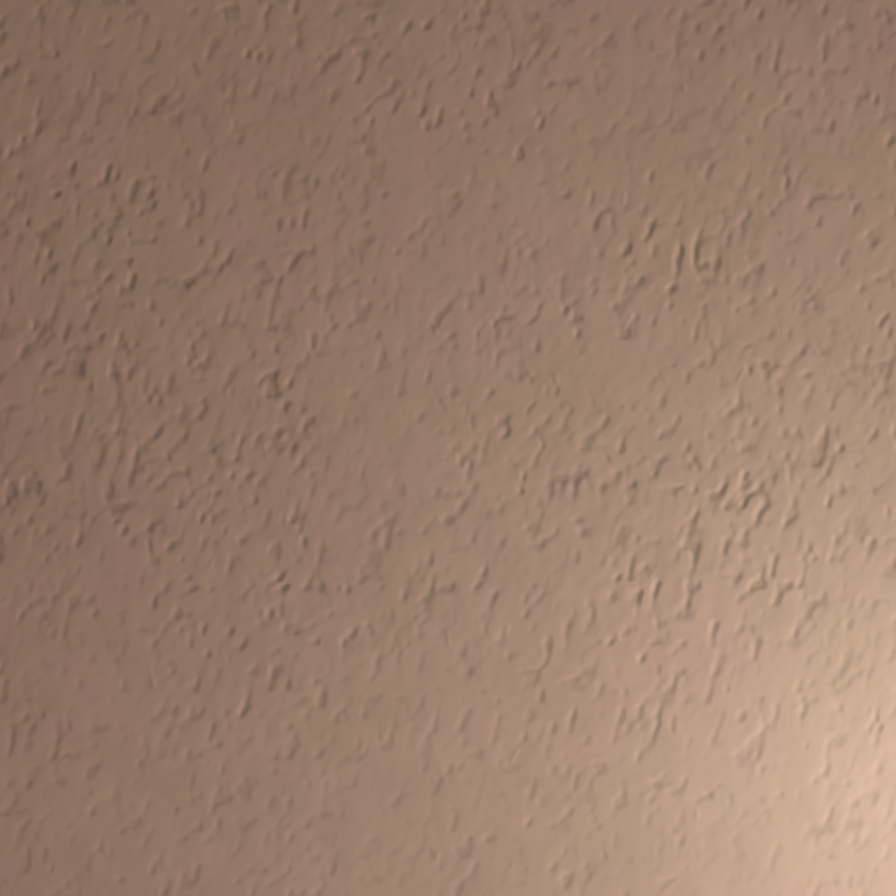
A WebGL 1 fragment shader for this texture:

```glsl
precision highp float;
uniform vec2 u_resolution;

#define SHADOW_COLOR vec3(0.471, 0.369, 0.314)
#define LIT_COLOR vec3(0.935, 0.798, 0.692)
#define GLOW_CENTER vec2(1.03, 0.08)
#define GLOW_FALLOFF 1.97
#define LIGHT_STEP vec2(0.0052, -0.0028)
#define DENT_SCALE vec2(98.0, 64.0)
#define SLANT 0.25
#define RELIEF 0.072
#define PIT_SHADE 0.06
#define TICK_CELLS 15.0
#define TICK_SHARE 0.1
#define MOTTLE 0.014

float hash(vec2 p) {
  vec3 q = fract(vec3(p.xyx) * 0.1031);
  q += dot(q, q.yzx + 33.33);
  return fract((q.x + q.y) * q.z);
}

float noise(vec2 p) {
  vec2 cell = floor(p);
  vec2 f = fract(p);
  f = f * f * (3.0 - 2.0 * f);
  float low = mix(hash(cell), hash(cell + vec2(1.0, 0.0)), f.x);
  float high = mix(hash(cell + vec2(0.0, 1.0)), hash(cell + vec2(1.0, 1.0)), f.x);
  return mix(low, high, f.y);
}

// Slanted, slightly warped coordinates that the grains follow
vec2 grainSpace(vec2 p) {
  vec2 warp = vec2(noise(p * 30.0), noise(p * 30.0 + 71.0)) - 0.5;
  vec2 q = p + warp * 0.008;
  q.x -= q.y * SLANT;
  return q;
}

// Small separate pits with soft, irregular rims
float pits(vec2 q) {
  float coarse = noise(q * DENT_SCALE + 43.0);
  float fine = noise(q.yx * DENT_SCALE.yx * 1.5 + 13.0);
  float depth = max(0.62 * coarse + 0.38 * fine - 0.48, 0.0);
  return min(6.0 * depth * depth + 0.8 * depth, 1.0);
}

// Plaster height: soft lumps and fine grain, cut by the pits
float plasterHeight(vec2 q) {
  float lumps = noise(q * DENT_SCALE * 0.6 + 19.0);
  float grain = noise(q * DENT_SCALE * 1.25 + 7.0);
  return 0.6 * lumps + 0.5 * grain - 1.5 * pits(q);
}

// Rare short ridges, lit on one side and dark on the other
float ridgeTicks(vec2 p) {
  vec2 grid = p * TICK_CELLS;
  vec2 cell = floor(grid);
  float present = step(hash(cell + 5.0), TICK_SHARE);
  vec2 center = 0.3 + 0.4 * vec2(hash(cell + 17.0), hash(cell + 31.0));
  vec2 d = fract(grid) - center;
  d.x -= d.y * (hash(cell + 47.0) - 0.35) * 0.9;
  float halfLength = mix(0.02, 0.12, hash(cell + 59.0));
  float along = max(abs(d.y) - halfLength, 0.0);
  float lit = exp(-(d.x * d.x + along * along) * 700.0);
  float dark = exp(-((d.x + 0.06) * (d.x + 0.06) + along * along) * 600.0);
  return present * (lit - dark);
}

void main() {
  vec2 p = gl_FragCoord.xy / u_resolution;

  // Broad glow from the lower right
  vec2 toGlow = (p - GLOW_CENTER) * vec2(1.0, 0.86);
  float glowDistance = sqrt(dot(toGlow, toGlow) + 0.006);
  float glow = exp(-GLOW_FALLOFF * glowDistance);
  glow += 0.04 * (1.0 - smoothstep(0.0, 0.45, p.y)) * (1.0 - p.x);
  vec3 color = mix(SHADOW_COLOR, LIT_COLOR, glow);

  // Relief and shaded pits, patchy and calmer toward the bottom
  vec2 q = grainSpace(p);
  float shade = plasterHeight(q) - plasterHeight(grainSpace(p + LIGHT_STEP));
  shade *= shade < 0.0 ? 1.15 : 0.85;
  float patches = mix(0.55, 1.3, noise(p * 7.0 + 3.0));
  patches *= mix(0.65, 1.25, noise(p * 24.0 + 91.0));
  float calm = mix(0.55, 1.0, smoothstep(0.05, 0.4, p.y));
  float relief = RELIEF * shade - PIT_SHADE * pits(q);
  color *= 1.0 + relief * patches * calm;
  color *= 1.0 + 0.06 * ridgeTicks(p);

  // Faint vertical streaks, soft blotches and warm to cool mottling
  color *= 1.0 + 0.02 * (noise(p * vec2(110.0, 32.0) + 83.0) - 0.5);
  color *= 1.0 + 0.03 * (noise(p * vec2(34.0, 24.0) + 37.0) - 0.5);
  float tint = 0.6 * noise(p * 11.0 + 29.0) + 0.4 * noise(p * 27.0 + 61.0) - 0.5;
  color += MOTTLE * tint * vec3(0.6, -0.7, 0.8);

  gl_FragColor = vec4(clamp(color, 0.0, 1.0), 1.0);
}
```
